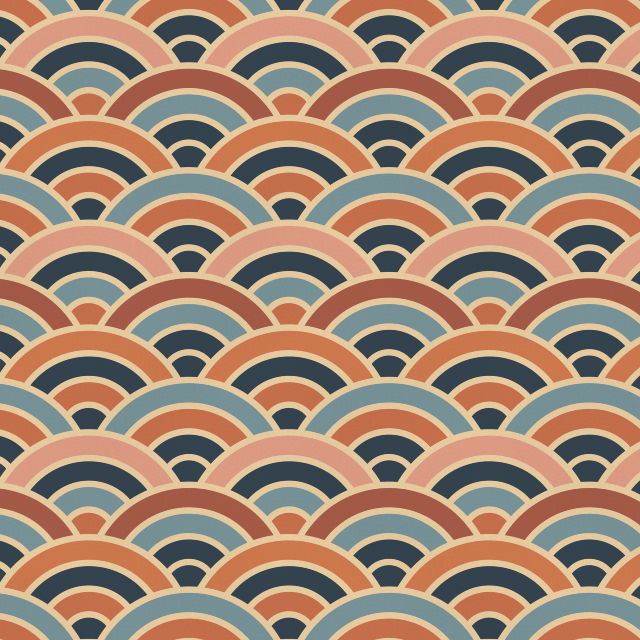
This pattern is drawn by a Shadertoy shader. Its source:

```glsl
const vec3 CREAM = vec3(0.90, 0.79, 0.62);
const vec3 PINK  = vec3(0.86, 0.60, 0.51);
const vec3 RUST  = vec3(0.64, 0.35, 0.275);
const vec3 AMBER = vec3(0.80, 0.465, 0.30);
const vec3 CLAY  = vec3(0.77, 0.43, 0.29);
const vec3 TEAL  = vec3(0.46, 0.57, 0.59);
const vec3 NAVY  = vec3(0.20, 0.26, 0.30);

// Four rows of scales, each listed from the outer ring to the core
const vec3 ROW_COLOURS[16] = vec3[16](
    PINK,  NAVY, TEAL, CLAY,
    RUST,  TEAL, NAVY, NAVY,
    AMBER, NAVY, CLAY, NAVY,
    TEAL,  CLAY, NAVY, NAVY);

const vec2  SPACING = vec2(0.3128, 0.0819);   // column and row pitch
const vec2  FIRST_TOP = vec2(0.1388, 0.0154); // crest of row zero, y down
const float RADIUS = 0.1654;
const float RING_PITCH = 0.0402;
const float LINE_WIDTH = 0.0100;

vec2 hash22(vec2 cell) {
    vec3 q = fract(cell.xyx * vec3(0.1031, 0.1030, 0.0973));
    q += dot(q, q.yzx + 33.33);
    return fract((q.xx + q.yz) * q.zy);
}

// Distance to the nearest jittered point
float cellular(vec2 p) {
    vec2 cell = floor(p), local = fract(p);
    float nearest = 2.0;
    for (int y = -1; y <= 1; y++)
    for (int x = -1; x <= 1; x++) {
        vec2 offset = vec2(x, y);
        nearest = min(nearest, length(offset + hash22(cell + offset) - local));
    }
    return nearest;
}

// Slow uneven wash of ink
float inkWash(vec2 p) {
    return sin(p.x * 17.0 + 2.0 * sin(p.y * 11.0))
         + 0.5 * sin(p.y * 37.0 + 1.5 * sin(p.x * 29.0));
}

float coverage(float signedDist, float pixel) {
    return smoothstep(-0.6 * pixel, 0.6 * pixel, signedDist);
}

// Concentric bands, measured inward from the rim
vec3 scaleColour(float depth, int row, float pixel) {
    float inner = depth - 0.5 * LINE_WIDTH;
    float ring = clamp(floor(inner / RING_PITCH), 0.0, 3.0);
    float local = inner - ring * RING_PITCH;
    float toLine = ring < 3.0 ? min(local, RING_PITCH - local) : local;
    vec3 ink = ROW_COLOURS[(row & 3) * 4 + int(ring)];
    return mix(CREAM, ink, coverage(toLine - 0.5 * LINE_WIDTH, pixel));
}

// Overlapping rows, painted from back to front
vec3 scales(vec2 p, float pixel) {
    vec3 colour = CREAM;
    int current = int(floor((p.y - FIRST_TOP.y) / SPACING.y));
    for (int row = current - 3; row <= current + 1; row++) {
        float stagger = 0.5 * float(row & 1);
        float column = (p.x - FIRST_TOP.x) / SPACING.x - stagger;
        float dx = (fract(column + 0.5) - 0.5) * SPACING.x;
        float dy = p.y - FIRST_TOP.y - float(row) * SPACING.y - RADIUS;
        float depth = RADIUS - length(vec2(dx, dy));
        colour = mix(colour, scaleColour(depth, row, pixel), coverage(depth, pixel));
    }
    return colour;
}

void mainImage(out vec4 fragColor, in vec2 fragCoord) {
    float pixel = 1.0 / iResolution.y;
    vec2 p = fragCoord * pixel;
    p.y = 1.0 - p.y;
    vec3 colour = scales(p, pixel);

    // Faint paper grain and wash
    float grain = cellular(p * 240.0) - 0.5;
    colour *= 1.0 + 0.03 * grain + 0.006 * inkWash(p);
    fragColor = vec4(colour, 1.0);
}
```
